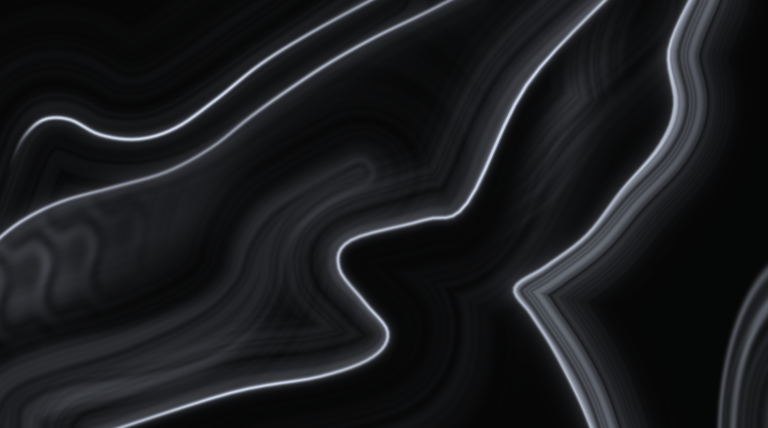
Reproduce this background procedurally as a Shadertoy shader.

```glsl
#define TINT vec3(0.96, 1.0, 1.09)
#define BASE 0.022
#define CORE_WIDTH 0.0046
#define FINE_FREQ 70.0
#define RIBBON_WIDTH 0.085
#define RIBBON_LIGHT 0.46
#define AMBIENT 0.085
#define STEPS 6
#define KNOTS 12

// Control knots of the flow lines, in units of canvas height
const vec2 UPPER[KNOTS] = vec2[KNOTS](
    vec2(-.02, .50), vec2(.033, .638), vec2(.065, .692), vec2(.107, .722),
    vec2(.164, .720), vec2(.234, .685), vec2(.322, .675), vec2(.409, .701),
    vec2(.502, .766), vec2(.607, .850), vec2(.724, .923), vec2(.900, 1.019));
const vec2 DIAGONAL[KNOTS] = vec2[KNOTS](
    vec2(-.023, .425), vec2(.047, .481), vec2(.140, .528), vec2(.257, .561),
    vec2(.386, .598), vec2(.491, .654), vec2(.584, .727), vec2(.678, .794),
    vec2(.771, .855), vec2(.876, .914), vec2(.981, .965), vec2(1.086, 1.019));
const vec2 CENTRAL[KNOTS] = vec2[KNOTS](
    vec2(.222, -.019), vec2(.537, .082), vec2(.748, .121), vec2(.869, .166),
    vec2(.904, .224), vec2(.850, .294), vec2(.790, .374), vec2(.818, .439),
    vec2(.988, .486), vec2(1.089, .526), vec2(1.227, .801), vec2(1.430, 1.019));
const vec2 RIBBON[KNOTS] = vec2[KNOTS](
    vec2(1.388, -.028), vec2(1.350, .065), vec2(1.290, .182), vec2(1.238, .264),
    vec2(1.199, .327), vec2(1.273, .379), vec2(1.367, .451), vec2(1.449, .556),
    vec2(1.537, .661), vec2(1.572, .755), vec2(1.558, .883), vec2(1.617, 1.019));
const vec2 TONGUE[KNOTS] = vec2[KNOTS](
    vec2(.836, .598), vec2(.771, .565), vec2(.713, .528), vec2(.654, .481),
    vec2(.617, .416), vec2(.596, .334), vec2(.537, .257), vec2(.444, .201),
    vec2(.304, .154), vec2(.140, .117), vec2(.035, .065), vec2(.012, -.028));

vec2 spline(vec2 a, vec2 b, vec2 c, vec2 d, float t) {
    return b + 0.5 * t * (c - a + t * (2.0 * a - 5.0 * b + 4.0 * c - d
             + t * (3.0 * (b - c) + d - a)));
}

// Signed distance to a smooth line, positive on its left
float flow(vec2 p, vec2 k[KNOTS]) {
    float best = 1e3, side = 1.0;
    vec2 a = k[0];
    for (int i = 0; i < KNOTS - 1; i++) {
        for (int j = 1; j <= STEPS; j++) {
            vec2 b = spline(k[max(i - 1, 0)], k[i], k[i + 1],
                            k[min(i + 2, KNOTS - 1)], float(j) / float(STEPS));
            vec2 e = b - a, r = p - a;
            vec2 gap = r - e * clamp(dot(r, e) / dot(e, e), 0.0, 1.0);
            float dist = dot(gap, gap);
            if (dist < best) {
                best = dist;
                side = e.x * r.y - e.y * r.x < 0.0 ? -1.0 : 1.0;
            }
            a = b;
        }
    }
    return side * sqrt(best);
}

// Layered sines across a flow line, from 0 to 1
float strands(float d, float seed) {
    float sum = 0.0, amp = 0.25, freq = FINE_FREQ;
    for (int i = 0; i < 4; i++) {
        sum += amp * sin(d * freq + seed + 1.4 * sin(d * freq * 0.37 + seed * 2.0));
        freq *= 1.73;
        amp *= 0.8;
        seed += 1.9;
    }
    return clamp(0.5 + 0.8 * sum, 0.0, 1.0);
}

float bell(float x) { return exp(-x * x); }

// Bright core with a separate halo width on each side
float vein(float d, float core, float halo, float leftWidth, float rightWidth) {
    return core * bell(d / CORE_WIDTH) + halo * exp(-abs(d) / (d > 0.0 ? leftWidth : rightWidth));
}

float smear(vec2 p, vec2 centre, vec2 radius, float angle) {
    float c = cos(angle), s = sin(angle);
    vec2 q = mat2(c, -s, s, c) * (p - centre) / radius;
    return exp(-dot(q, q));
}

void mainImage(out vec4 fragColor, in vec2 fragCoord) {
    vec2 p = fragCoord / iResolution.y;
    p.x *= 1.79 * iResolution.y / iResolution.x;
    float wobble = 0.008 * sin(7.0 * p.x + 4.0 * p.y) + 0.005 * sin(13.0 * p.y - 9.0 * p.x);
    float upper = flow(p, UPPER), diagonal = flow(p, DIAGONAL);
    float central = flow(p, CENTRAL), ribbon = flow(p, RIBBON);
    float tongue = abs(flow(p, TONGUE));

    // Regions between the main veins
    float above = smoothstep(-0.01, 0.01, diagonal);
    float inner = (1.0 - above) * smoothstep(-0.01, 0.01, central);
    float valley = smoothstep(0.01, -0.01, central) * smoothstep(-0.01, 0.01, ribbon);

    // Dim contours that follow the folds
    float light = BASE;
    light += AMBIENT * above * strands(upper * 0.8 + wobble, 1.0) * exp(-abs(upper) / 0.16);
    light += AMBIENT * inner * strands(tongue * 0.8 + wobble, 4.0) * exp(-tongue / 0.22) * 0.7;
    light += AMBIENT * valley * strands(central * 0.6 + wobble, 2.5) * bell((central + 0.16) / 0.1) * 0.7;
    light += 0.085 * inner * bell((central - 0.09) / 0.06) * strands(central + wobble, 0.6);

    // Grey tongue and soft clouds
    float girth = mix(0.085, 0.047, smoothstep(0.4, 0.8, p.x));
    float body = smoothstep(girth + 0.015, girth - 0.03, tongue) * inner;
    light += body * (0.045 + 0.085 * strands(tongue * 0.7 + wobble, 3.0));
    light += 0.12 * valley * smear(p, vec2(1.33, 0.73), vec2(0.055, 0.24), -0.4) * (0.5 + strands(ribbon + wobble, 5.0));
    float swirl = sin(48.0 * p.x + 30.0 * p.y + 2.5 * sin(31.0 * p.y - 12.0 * p.x) + 1.5 * sin(57.0 * p.x));
    light += (1.0 - above) * smear(p, vec2(0.09, 0.37), vec2(0.21, 0.1), 0.55) * (0.16 + 0.055 * swirl);
    light += (1.0 - above) * 0.07 * smear(p, vec2(0.40, 0.48), vec2(0.18, 0.07), 0.75);

    // Left and central veins
    light += smoothstep(0.01, 0.11, p.x) * vein(upper, mix(0.65, 0.4, smoothstep(0.5, 0.8, p.x)), 0.12, 0.02, 0.012);
    light += vein(diagonal, 0.42 + 0.08 * cos(8.0 * p.x), 0.17, 0.016, 0.035) * (0.75 + 0.4 * strands(diagonal + wobble, 2.0));
    float spread = mix(0.026, 0.042, smoothstep(0.5, 0.8, p.y));
    light += vein(central, 0.48, 0.30, spread, 0.008) * (0.7 + 0.5 * strands(central + wobble, 1.5));

    // Broad stranded ribbon
    float sheet = smoothstep(0.006, -0.006, ribbon) * bell(ribbon / RIBBON_WIDTH);
    light += RIBBON_LIGHT * sheet * (0.35 + 0.75 * strands(ribbon * 1.3 + wobble, 0.4));
    light += vein(ribbon, 0.3, 0.16, 0.02, 0.012);

    // Nested arcs in the lower right corner
    float arc = 0.19 * (length((p - vec2(1.869, -0.028)) / vec2(0.192, 0.432)) - 1.0);
    light += 0.24 * bell(arc / 0.006) + 0.24 * bell((arc + 0.032) / 0.008);
    light += smoothstep(0.015, -0.02, arc) * (0.04 + 0.12 * strands(arc + wobble, 2.2));

    fragColor = vec4(min(light, 0.82) * TINT, 1.0);
}
```
